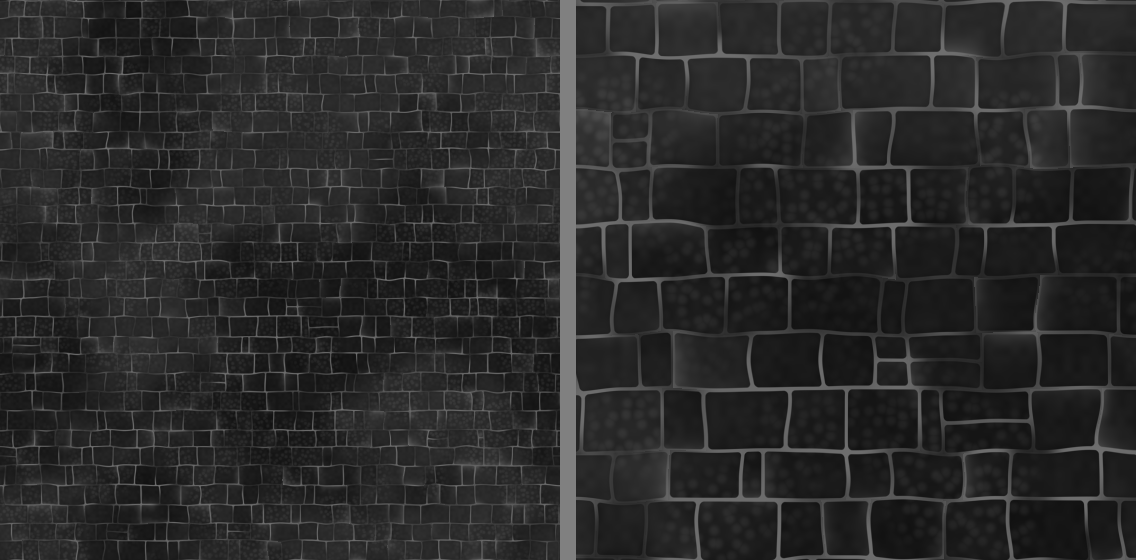
Left, the full canvas; right, a detail of the centre.
Reproduce this texture procedurally as a WebGL 1 fragment shader.

```glsl
precision highp float;
// Dark, worn stone setts in 30 uneven rows with thin pale joints, stains and speckles.
uniform vec2 u_resolution;

#define ROWS 30.0
#define COLS 28.0
#define ROW_JITTER 0.14
#define COL_JITTER 0.72
#define WOBBLE 0.0045
#define JOINT 0.0011
#define CORNER 0.0035
#define SMEAR 0.0055
#define STAIN_TONE 0.095
#define STONE_TONE 0.168
#define JOINT_TONE 0.43
#define SPLIT_CHANCE 0.012

float hash(vec2 p) {
  vec3 q = fract(p.xyx * vec3(0.1031, 0.1030, 0.0973));
  q += dot(q, q.yzx + 33.33);
  return fract((q.x + q.y) * q.z);
}

// Value noise on n by n cells that wraps at the canvas edge.
float noise(vec2 p, float n, float seed) {
  p *= n;
  vec2 i = floor(p);
  vec2 f = p - i;
  f = f * f * (3.0 - 2.0 * f);
  vec2 a = mod(i, n) + seed;
  vec2 b = mod(i + 1.0, n) + seed;
  return mix(mix(hash(a), hash(vec2(b.x, a.y)), f.x),
             mix(hash(vec2(a.x, b.y)), hash(b), f.x), f.y);
}

float clouds(vec2 p) {
  float sum = 0.0;
  float weight = 0.5;
  float n = 4.0;
  for (int i = 0; i < 5; i++) {
    sum += weight * noise(p, n, 17.0 + n);
    weight *= 0.5;
    n *= 2.0;
  }
  return sum;
}

// Distance to the nearest scattered point, wrapping like the noise.
float cellular(vec2 p, float n) {
  p *= n;
  vec2 base = floor(p);
  float nearest = 1.0;
  for (int y = -1; y <= 1; y++) {
    for (int x = -1; x <= 1; x++) {
      vec2 cell = base + vec2(float(x), float(y));
      vec2 id = mod(cell, n);
      vec2 point = cell + vec2(hash(id + 3.7), hash(id + 91.3));
      nearest = min(nearest, distance(p, point));
    }
  }
  return nearest;
}

float edgeAt(float i, float n, float seed, float jitter) {
  return i + jitter * (hash(vec2(mod(i, n), seed)) - 0.5);
}

// Lower edge, upper edge and index of the uneven interval around x.
vec3 span(float x, float n, float seed, float jitter) {
  float i = floor(x);
  i += step(edgeAt(i + 1.0, n, seed, jitter), x);
  i -= 1.0 - step(edgeAt(i, n, seed, jitter), x);
  return vec3(edgeAt(i, n, seed, jitter), edgeAt(i + 1.0, n, seed, jitter), mod(i, n));
}

void main() {
  vec2 uv = gl_FragCoord.xy / u_resolution;
  float pixel = 1.0 / min(u_resolution.x, u_resolution.y);

  // Hand-cut outlines
  vec2 p = uv + WOBBLE * (vec2(noise(uv, 42.0, 5.0), noise(uv, 36.0, 61.0)) - 0.5);

  // Stone bounds
  vec2 grid = p * vec2(COLS, ROWS);
  vec3 row = span(grid.y, ROWS, 7.0, ROW_JITTER);
  grid.x += COLS * hash(vec2(row.z, 47.0));
  vec3 col = span(grid.x, COLS, row.z + 101.0, COL_JITTER);
  vec2 id = vec2(col.z, row.z);
  vec2 lo = vec2(col.x, row.x);
  vec2 hi = vec2(col.y, row.y);
  if (hash(id + 211.0) < SPLIT_CHANCE) {
    float middle = 0.5 * (lo.y + hi.y);
    if (grid.y < middle) hi.y = middle;
    else lo.y = middle;
  }
  vec2 scale = vec2(COLS, ROWS);
  vec4 gap = max(vec4((grid - lo) / scale, (hi - grid) / scale), 0.0);

  // Rounded outline, negative inside
  vec2 q = CORNER - min(gap.xy, gap.zw);
  float outline = length(max(q, 0.0)) + min(max(q.x, q.y), 0.0) - CORNER;
  float joint = smoothstep(-JOINT - 0.8 * pixel, -JOINT + 0.8 * pixel, outline);

  // Stone tone: stains, speckles and darker rims
  float stain = smoothstep(0.30, 0.60, clouds(uv));
  float tone = mix(STAIN_TONE, STONE_TONE, stain) + 0.028 * (hash(id + 31.0) - 0.5);
  float speckle = 1.0 - smoothstep(0.1, 0.55, cellular(uv, 120.0));
  tone += 0.05 * speckle * smoothstep(0.3, 0.8, noise(uv, 22.0, 133.0));
  tone += 0.025 * (noise(uv, 190.0, 71.0) - 0.5);
  tone *= 1.0 - 0.22 * exp(outline / 0.0025);

  // Pale dust smeared inward from some sides
  vec4 side = vec4(hash(id + 11.0), hash(id + 53.0), hash(id + 83.0), hash(id + 127.0));
  float dust = dot(smoothstep(0.72, 1.0, side), exp(-gap / SMEAR));
  tone += 0.17 * dust * smoothstep(0.2, 0.8, noise(uv, 34.0, 29.0));

  // Joints fade where worn
  float wear = mix(0.22, 1.0, smoothstep(0.15, 0.9, noise(uv, 38.0, 151.0)));
  tone = mix(tone, JOINT_TONE, joint * wear);

  gl_FragColor = vec4(vec3(tone), 1.0);
}
```
